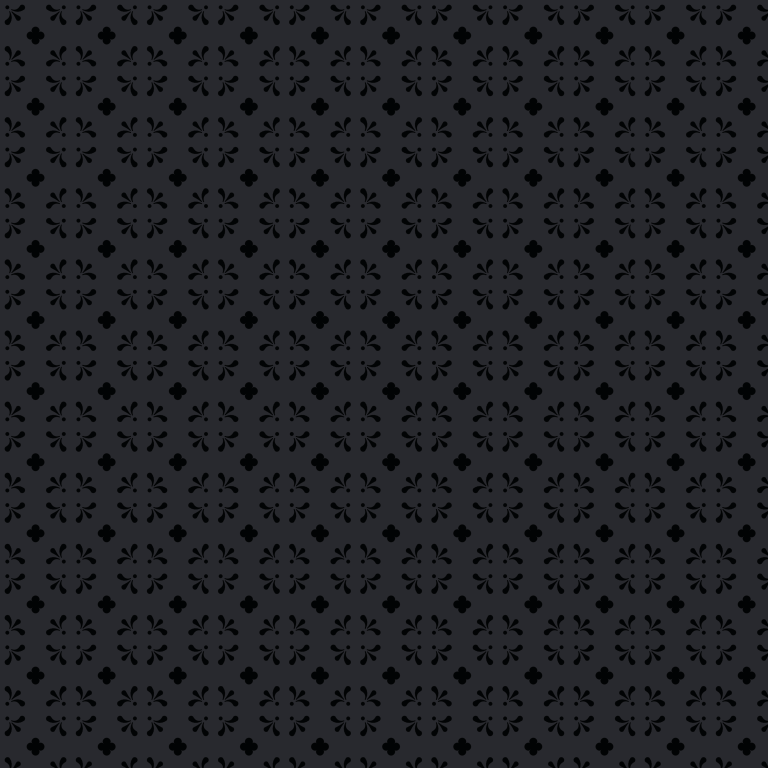
Write a Shadertoy shader that draws this pattern.

```glsl
// Dark cloth print: four-lobed clovers alternating with rosettes of curved teardrop petals.

const float REPEATS = 10.8;   // cells along the canvas height
const int PETAL_STEPS = 8;    // tapered segments per petal
const vec3 CLOTH = vec3(0.158, 0.160, 0.180);
const vec3 INK = vec3(0.005, 0.012, 0.014);

float disc(vec2 p, vec2 center, float radius) {
    return length(p - center) - radius;
}

// Segment whose radius changes linearly from ra to rb
float taperedSegment(vec2 p, vec2 a, vec2 b, float ra, float rb) {
    vec2 ab = b - a;
    float h = clamp(dot(p - a, ab) / dot(ab, ab), 0.0, 1.0);
    return length(p - a - ab * h) - mix(ra, rb, h);
}

vec2 bezier(vec2 a, vec2 b, vec2 c, float t) {
    return mix(mix(a, b, t), mix(b, c, t), t);
}

float petalRadius(float tip, float head, float t) {
    return mix(tip, head, pow(t, 1.35));
}

// Curved teardrop, thin at its tail and round at its head
float petal(vec2 p, vec2 tail, vec2 bend, vec2 head, float tip, float headRadius) {
    float d = 1e3;
    vec2 a = tail;
    float ra = tip;
    for (int i = 1; i <= PETAL_STEPS; i++) {
        float t = float(i) / float(PETAL_STEPS);
        vec2 b = bezier(tail, bend, head, t);
        float rb = petalRadius(tip, headRadius, t);
        d = min(d, taperedSegment(p, a, b, ra, rb));
        a = b;
        ra = rb;
    }
    return d;
}

// Four overlapping lobes, folded into one
float clover(vec2 p, float offset, float radius) {
    p = abs(p);
    if (p.y > p.x) p = p.yx;
    return min(disc(p, vec2(offset, 0.0), radius), disc(p, vec2(0.0), radius));
}

// Eightfold mirror: a dot, a diagonal petal and a side petal
float rosette(vec2 p) {
    p = abs(p);
    if (p.y > p.x) p = p.yx;
    float dotShape = disc(p, vec2(0.103), 0.027);
    float diagonal = petal(p, vec2(0.168), vec2(0.215), vec2(0.257), 0.006, 0.035);
    float side = petal(p, vec2(0.165, 0.137), vec2(0.250, 0.170), vec2(0.312, 0.106), 0.006, 0.040);
    return min(dotShape, min(diagonal, side));
}

void mainImage(out vec4 fragColor, in vec2 fragCoord) {
    // Cells are counted from the upper left corner
    vec2 uv = vec2(fragCoord.x, iResolution.y - fragCoord.y) / iResolution.y;
    vec2 grid = uv * REPEATS;
    float pixel = REPEATS / iResolution.y;

    // Clovers sit in cell centers, rosettes on cell corners
    vec2 fromCenter = fract(grid) - 0.5;
    vec2 fromCorner = fract(grid + 0.5) - 0.5;
    float d = min(clover(fromCenter, 0.069, 0.056), rosette(fromCorner));

    float ink = 1.0 - smoothstep(-0.7 * pixel, 0.7 * pixel, d);
    fragColor = vec4(mix(CLOTH, INK, ink), 1.0);
}
```
